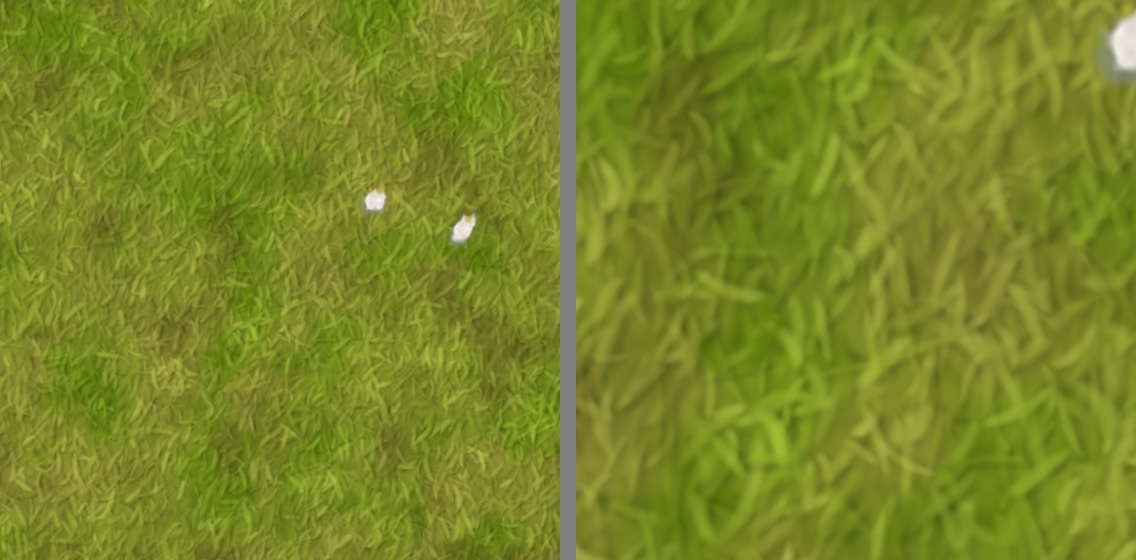
Left, the full canvas; right, a detail of the centre.
Reproduce this texture procedurally as a Shadertoy shader.

```glsl
const vec3 LUSH = vec3(0.40, 0.515, 0.07);
const vec3 OLIVE = vec3(0.50, 0.55, 0.155);
const vec3 STRAW = vec3(0.55, 0.52, 0.21);
const vec3 SOIL = vec3(0.40, 0.37, 0.13);
const vec3 PETAL = vec3(0.97, 0.95, 0.92);
const vec3 PETAL_SHADE = vec3(0.50, 0.53, 0.50);
const vec3 POLLEN = vec3(0.80, 0.66, 0.32);
const vec3 SHADOW = vec3(0.72, 0.74, 0.68);
const vec3 BLADE_RANGE = vec3(0.20, 0.20, 0.14);
const int LAYERS = 7;

float hash(vec2 p) {
    vec3 q = fract(p.xyx * 0.1031);
    q += dot(q, q.yzx + 33.33);
    return fract((q.x + q.y) * q.z);
}

vec2 hash2(vec2 p) {
    return vec2(hash(p), hash(p + 71.7));
}

float noise(vec2 p) {
    vec2 i = floor(p), f = fract(p);
    f = f * f * (3.0 - 2.0 * f);
    float low = mix(hash(i), hash(i + vec2(1, 0)), f.x);
    float high = mix(hash(i + vec2(0, 1)), hash(i + vec2(1, 1)), f.x);
    return mix(low, high, f.y);
}

float fbm(vec2 p) {
    float sum = 0.0, weight = 0.53;
    for (int i = 0; i < 4; i++) {
        sum += weight * noise(p);
        p = mat2(1.6, 1.2, -1.2, 1.6) * p + 17.3;
        weight *= 0.5;
    }
    return sum;
}

vec2 rotate(vec2 p, float angle) {
    float c = cos(angle), s = sin(angle);
    return vec2(c * p.x + s * p.y, c * p.y - s * p.x);
}

// Broad patches of fresh, dry and bare turf
vec3 turf(vec2 p) {
    vec3 color = mix(LUSH, OLIVE, smoothstep(0.30, 0.64, fbm(p * 7.0 + 3.1)));
    color = mix(color, STRAW, 0.65 * smoothstep(0.48, 0.72, fbm(p * 6.0 + 41.0)));
    float bare = smoothstep(0.55, 0.76, fbm(p * 10.0 + 87.0));
    return mix(color, SOIL, 0.50 * bare);
}

// Soft, bent and tapered blade; p is in units of a grid cell
float blade(vec2 p, float halfLength, float halfWidth, float bend) {
    float t = p.y / halfLength;
    float x = p.x - bend * (t * t - 0.4);
    float taper = halfWidth * (1.0 - 0.5 * t * t);
    float body = 1.0 - smoothstep(0.1 * taper, 1.65 * taper, abs(x));
    return body * (1.0 - smoothstep(0.5, 1.0, abs(t)));
}

// One layer of scattered blades, each with a shadow beside it
vec3 grassLayer(vec3 color, vec2 uv, float cells, float seed) {
    vec2 p = uv * cells + seed * 0.37;
    vec2 home = floor(p);
    for (int y = -1; y <= 1; y++)
    for (int x = -1; x <= 1; x++) {
        vec2 cell = home + vec2(x, y);
        vec2 key = cell + seed * 43.0 + 200.0;
        vec2 place = hash2(key), form = hash2(key + 13.0), look = hash2(key + 29.0);
        vec2 root = cell + place;
        float spread = mix(0.75, 1.5, step(0.7, place.y));
        float lean = (form.x - 0.5) * 2.0 * spread - 0.25;
        vec2 q = rotate(p - root, lean);
        float halfLength = mix(0.4, 0.88, form.y);
        float halfWidth = mix(0.07, 0.14, look.x);
        float bend = (hash(key + 53.0) - 0.5) * 0.4;
        float shadow = blade(q - vec2(0.13, -0.05), halfLength, halfWidth * 1.3, bend);
        float cover = blade(q, halfLength, halfWidth, bend);
        vec3 tint = turf((root - seed * 0.37) / cells);
        tint += (look.y - 0.40) * BLADE_RANGE;
        color = mix(color, color * SHADOW, shadow * 0.26);
        color = mix(color, tint, cover * mix(0.25, 0.8, look.x));
    }
    return color;
}

// Small ragged white flower with a shaded lower-left rim
vec3 flower(vec3 color, vec2 p, vec2 radii, float angle) {
    vec2 wobble = (vec2(noise(p * 110.0 + 60.0), noise(p * 110.0 + 90.0)) - 0.5) * 0.009;
    float rim = length(rotate(p + wobble + vec2(0.004, 0.005), angle) / radii);
    float face = length(rotate(p + wobble, angle) / radii);
    color = mix(color, PETAL_SHADE, 0.7 * (1.0 - smoothstep(0.8, 1.3, rim)));
    vec3 petals = PETAL - 0.12 * noise(p * 150.0 + 30.0);
    color = mix(color, petals, 1.0 - smoothstep(0.72, 1.12, face));
    float heart = length(p - vec2(0.008, 0.016));
    return mix(color, POLLEN, 0.75 * (1.0 - smoothstep(0.003, 0.009, heart)));
}

void mainImage(out vec4 fragColor, in vec2 fragCoord) {
    vec2 uv = fragCoord / iResolution.y;

    // Ground and grass, from the deepest layer up
    vec3 color = turf(uv) * 0.9;
    for (int i = 0; i < LAYERS; i++) {
        float depth = float(i);
        color = grassLayer(color, uv, 23.0 + 2.0 * mod(depth * 3.0, 7.0), depth + 1.0);
    }

    // Uneven light and fine soft mottling
    color *= 0.96 + 0.28 * fbm(uv * 16.0 + 9.0);
    color += (noise(uv * 95.0) - 0.5) * vec3(0.045, 0.045, 0.03);

    color = flower(color, uv - vec2(0.67, 0.642), vec2(0.022, 0.019), 0.3);
    color = flower(color, uv - vec2(0.828, 0.592), vec2(0.028, 0.017), 0.9);
    fragColor = vec4(clamp(color, 0.0, 1.0), 1.0);
}
```
